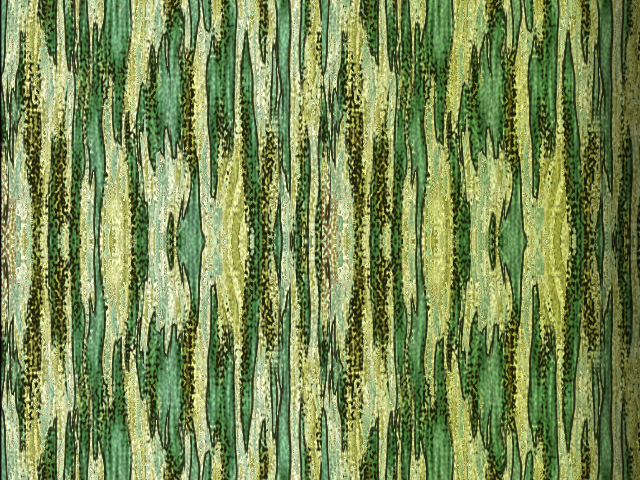
Write a Shadertoy shader that draws this texture.

```glsl
// Weathered bark: mirrored vertical strips of green fibre and cream wood with dark cracks.

const vec3 SOOT   = vec3(0.13, 0.15, 0.06);
const vec3 BARK   = vec3(0.35, 0.33, 0.11);
const vec3 LEAF   = vec3(0.23, 0.43, 0.21);
const vec3 TEAL   = vec3(0.43, 0.61, 0.45);
const vec3 OLIVE  = vec3(0.59, 0.61, 0.25);
const vec3 CREAM  = vec3(0.85, 0.86, 0.57);
const vec3 IVORY  = vec3(0.89, 0.91, 0.79);
const vec3 RUST   = vec3(0.42, 0.22, 0.06);

const float REPEAT_WIDTH = 0.503;          // share of the canvas width
const float MIRROR_Y     = 0.497;
const vec2  STRIP_SCALE  = vec2(31.0, 2.9);
const vec2  GRAIN_SCALE  = vec2(190.0, 125.0);
const float CRACK_WIDTH  = 0.0017;
const float RIM_OFFSET   = 0.006;
const float RIM_WIDTH    = 0.007;
const float EDGE_BLUR    = 0.20;
const float GRAIN_DEPTH  = 0.28;

// Unit gradient from an integer hash of the cell
vec2 cellGradient(ivec2 cell) {
    uint n = uint(cell.x) * 1597334677u ^ uint(cell.y) * 3812015801u;
    n = (n ^ (n >> 15)) * 2246822519u;
    n ^= n >> 13;
    float angle = float(n & 65535u) * 6.2831853 / 65536.0;
    return vec2(cos(angle), sin(angle));
}

// Gradient noise, roughly -1 to 1
float gradientNoise(vec2 p) {
    vec2 i = floor(p), f = p - i;
    vec2 u = f * f * f * (f * (f * 6.0 - 15.0) + 10.0);
    ivec2 c = ivec2(i);
    float a = dot(cellGradient(c), f);
    float b = dot(cellGradient(c + ivec2(1, 0)), f - vec2(1, 0));
    float d = dot(cellGradient(c + ivec2(0, 1)), f - vec2(0, 1));
    float e = dot(cellGradient(c + ivec2(1, 1)), f - vec2(1, 1));
    return 1.5 * mix(mix(a, b, u.x), mix(d, e, u.x), u.y);
}

// Height of the bark: above zero is bare wood, below is green fibre
float relief(vec2 p) {
    vec2 q = p + vec2(0.006 * gradientNoise(p * vec2(7.0, 9.0) + 5.3), 0.0);
    float h = 0.18 * gradientNoise(p * vec2(6.0, 2.5) + 31.7);
    float weight = 1.0;
    vec2 scale = STRIP_SCALE;
    for (int k = 0; k < 3; k++) {
        h += weight * gradientNoise(q * scale + 13.37 * float(k + 1));
        weight *= 0.42;
        scale *= vec2(2.0, 2.1);
    }
    return h - 0.03;
}

void mainImage(out vec4 fragColor, in vec2 fragCoord) {
    vec2 uv = fragCoord / iResolution.xy;
    float aspect = iResolution.x / iResolution.y;
    float pixel = 1.0 / iResolution.y;

    // Repeat sideways and mirror top to bottom
    vec2 p = vec2(mod(uv.x, REPEAT_WIDTH) * aspect, abs(uv.y - MIRROR_Y));

    // Relief and approximate distance to the strip edges
    float h = relief(p);
    float stepSize = 0.0012;
    vec2 slope = vec2(relief(p + vec2(stepSize, 0.0)), relief(p + vec2(0.0, stepSize))) - h;
    float edge = h * stepSize / max(length(slope), 0.006);

    // Fine textures
    float grain = gradientNoise(p * GRAIN_SCALE + 71.3);
    float fibre = gradientNoise(p * vec2(150.0, 11.0) + 23.9);
    float patches = gradientNoise(p * vec2(21.0, 3.4) + 57.1);
    float wrinkle = gradientNoise(p * vec2(75.0, 15.0) + 0.5 * grain + 91.7);

    // Green fibre, teal in places, broken by grainy brown bark
    vec3 fibreColor = mix(LEAF, TEAL, smoothstep(-0.15, 0.55, patches + 0.4 * fibre));
    fibreColor *= 1.0 + 0.25 * fibre;
    vec3 barkColor = mix(SOOT, BARK, smoothstep(-0.45, 0.25, grain + 0.6 * fibre));
    barkColor = mix(barkColor, OLIVE, smoothstep(0.1, 0.6, grain + 0.5 * wrinkle));
    float bare = smoothstep(0.05, -0.35, patches + 0.4 * grain + 0.3 * fibre);
    vec3 lowColor = mix(fibreColor, barkColor, bare);

    // Cream wood with olive stains, teal streaks and dark wrinkles
    vec3 woodColor = mix(CREAM, IVORY, smoothstep(-0.2, 0.3, patches + 0.5 * grain));
    float stain = smoothstep(0.0, 0.5, wrinkle - 0.4 * patches + 0.4 * fibre);
    woodColor = mix(woodColor, OLIVE, 0.8 * stain);
    float streak = smoothstep(0.15, 0.5, 0.7 * patches - wrinkle + 0.4 * grain);
    woodColor = mix(woodColor, TEAL, 0.7 * streak);
    float crease = 1.0 - smoothstep(0.02, 0.16, abs(wrinkle));
    woodColor = mix(woodColor, BARK, 0.6 * crease * smoothstep(-0.2, 0.3, grain + fibre));

    // Join the strips with a frayed edge, a pale rim and a broken dark crack
    float fray = h + 0.30 * grain + 0.22 * fibre;
    vec3 color = mix(lowColor, woodColor, smoothstep(-EDGE_BLUR, EDGE_BLUR, fray));
    float lined = smoothstep(-0.25, 0.15, patches + 0.4 * wrinkle + 0.05);
    float rim = 1.0 - smoothstep(0.3, 1.0, abs(edge - RIM_OFFSET) / RIM_WIDTH);
    color = mix(color, mix(CREAM, IVORY, 0.5 + 0.5 * grain), 0.5 * rim * lined);
    float crack = 1.0 - smoothstep(CRACK_WIDTH - 0.5 * pixel, CRACK_WIDTH + pixel, abs(edge));
    color = mix(color, SOOT, 0.9 * crack * lined);

    // Rust beside each repeat, near the mirror line
    float rust = smoothstep(0.05, 0.0, p.x) * smoothstep(0.17, 0.08, p.y);
    color = mix(color, RUST, 0.7 * rust * smoothstep(-0.3, 0.3, -grain));

    // Sharp grain, then yellower and darker towards the right
    color *= 1.0 + GRAIN_DEPTH * grain;
    color *= mix(vec3(1.03), vec3(0.94, 0.95, 0.76), smoothstep(0.42, 0.75, uv.x));
    color *= 1.0 - 0.45 * smoothstep(0.86, 1.0, uv.x);
    color *= smoothstep(0.0, 0.004, uv.x);
    fragColor = vec4(clamp(color, 0.0, 1.0), 1.0);
}
```
